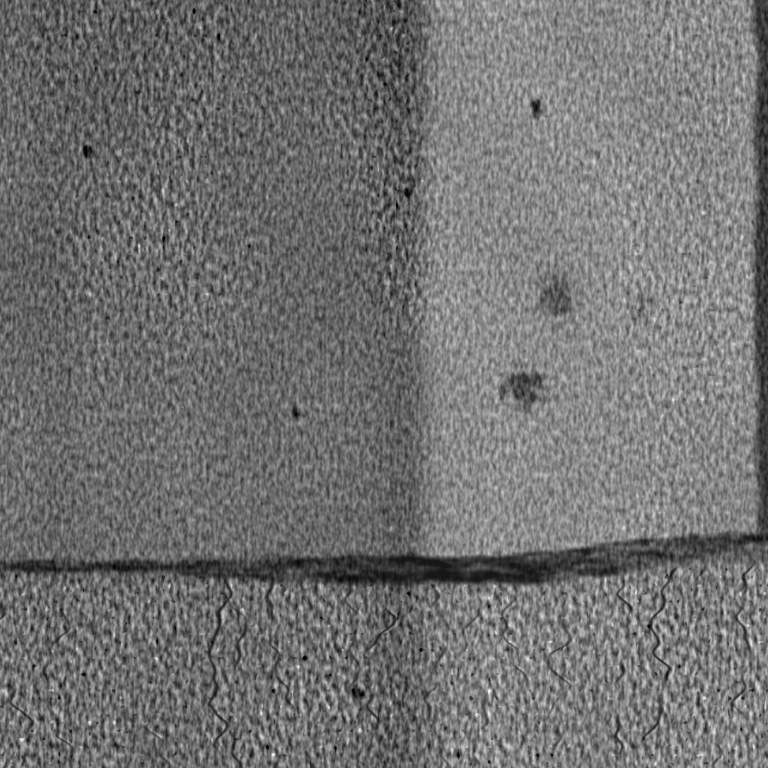
This texture is drawn by a WebGL 1 fragment shader. Its source:

```glsl
precision highp float;
// Weathered grey concrete slab with a dark joint, vertical grain, stains and cracks.

uniform vec2 u_resolution;

#define LEFT_TONE 0.405
#define RIGHT_TONE 0.545
#define LOWER_LEFT_TONE 0.425
#define LOWER_RIGHT_TONE 0.50
#define PANEL_EDGE 0.552
#define GRAIN_SCALE vec2(205.0, 88.0)
#define GRAIN_AMOUNT 0.30
#define RELIEF_AMOUNT 0.17
#define CRACK_WIDTH 0.0022
#define CRACK_COUNT 17

float hash(float n) {
  return fract(sin(n * 12.9898) * 4375.85);
}

vec2 latticeGradient(vec2 cell) {
  vec3 h = fract(cell.xyx * vec3(0.1031, 0.1030, 0.0973));
  h += dot(h, h.yzx + 33.33);
  float angle = 6.2832 * fract((h.x + h.y) * h.z);
  return vec2(cos(angle), sin(angle));
}

float gradientNoise(vec2 p) {
  vec2 i = floor(p), f = fract(p);
  vec2 w = f * f * f * (f * (f * 6.0 - 15.0) + 10.0);
  float a = dot(latticeGradient(i), f);
  float b = dot(latticeGradient(i + vec2(1.0, 0.0)), f - vec2(1.0, 0.0));
  float c = dot(latticeGradient(i + vec2(0.0, 1.0)), f - vec2(0.0, 1.0));
  float d = dot(latticeGradient(i + 1.0), f - 1.0);
  return mix(mix(a, b, w.x), mix(c, d, w.x), w.y);
}

float bump(float x, float centre, float width) {
  float d = (x - centre) / width;
  return exp(-d * d);
}

// Soft stain with a ragged outline
float stain(vec2 p, vec2 centre, vec2 radius) {
  vec2 d = (p - centre) / radius;
  float ragged = 0.8 * gradientNoise(p * vec2(85.0, 70.0));
  return 1.0 - smoothstep(0.3, 1.25, length(d) + ragged);
}

// x: dark gap, y: bright lip beside it
vec2 cracks(vec2 p) {
  vec2 sum = vec2(0.0);
  for (int k = 0; k < CRACK_COUNT; k++) {
    float id = float(k);
    float x = (id + 0.15 + 0.7 * hash(id + 3.0)) / float(CRACK_COUNT);
    x += 0.055 * gradientNoise(vec2(p.y * 9.0, id * 7.3));
    x += 0.022 * gradientNoise(vec2(p.y * 42.0, id * 5.7));
    x += (0.25 - p.y) * 0.14 * (hash(id + 9.0) - 0.35);
    float broken = smoothstep(-0.2, 0.2, gradientNoise(vec2(p.y * 19.0, id * 3.1 + 40.0)));
    float strength = broken * (0.4 + 0.6 * hash(id + 21.0));
    sum.x = max(sum.x, strength * bump(p.x, x, CRACK_WIDTH));
    sum.y = max(sum.y, strength * bump(p.x, x + 0.005, CRACK_WIDTH));
  }
  return sum;
}

void main() {
  vec2 p = gl_FragCoord.xy / u_resolution;
  float cloud = gradientNoise(p * vec2(7.0, 4.0)) + 0.5 * gradientNoise(p * vec2(19.0, 11.0));
  float wobble = 0.005 * gradientNoise(vec2(p.x * 23.0, 2.5));

  // Joint outline
  float top = 0.272 + 0.006 * smoothstep(0.2, 0.5, p.x) + 0.032 * smoothstep(0.6, 1.0, p.x) + wobble;
  float bottom = 0.252 - 0.016 * smoothstep(0.15, 0.52, p.x) + 0.026 * smoothstep(0.66, 0.95, p.x) - wobble;
  float lower = 1.0 - smoothstep(bottom - 0.004, bottom + 0.008, p.y);
  float upper = smoothstep(top - 0.006, top + 0.003, p.y);

  // Broad tones of the panels
  float panel = smoothstep(PANEL_EDGE - 0.022, PANEL_EDGE + 0.022, p.x + 0.01 * cloud);
  float tone = mix(LEFT_TONE, RIGHT_TONE, panel);
  tone += 0.02 * bump(p.y, 0.40, 0.2) * (1.0 - panel);
  tone -= 0.035 * smoothstep(0.75, 1.0, p.y) * (1.0 - panel);
  float base = mix(LOWER_LEFT_TONE, LOWER_RIGHT_TONE, smoothstep(0.5, 0.62, p.x));
  tone = mix(tone, base, lower);
  tone -= 0.045 * bump(p.x, 0.52, 0.035) + 0.025 * bump(p.x, 0.07, 0.03);
  tone += 0.045 * cloud;

  // Vertical grain, relief, pits and pale chips
  float rough = bump(p.x, 0.51, 0.055) * smoothstep(0.5, 0.7, p.y);
  rough += 0.7 * bump(p.x, 0.2, 0.16) * smoothstep(0.4, 0.7, p.y);
  rough += 0.5 * bump(p.x, 0.9, 0.08) + 0.9 * lower;
  rough = clamp(rough + 0.5 * cloud, 0.0, 1.2);
  vec2 g = p * GRAIN_SCALE;
  float fine = gradientNoise(g) + 0.6 * gradientNoise(g * vec2(1.55, 1.9) + 31.7);
  vec2 coarse = p * vec2(118.0, 72.0) + 11.3;
  float height = gradientNoise(coarse);
  float relief = height - gradientNoise(coarse + vec2(0.45, 0.12));
  float chips = gradientNoise(p * vec2(125.0, 95.0) + 71.9);
  tone += GRAIN_AMOUNT * fine * (0.8 + 0.25 * rough);
  tone += RELIEF_AMOUNT * relief * (0.4 + 1.2 * rough);
  tone += 0.22 * smoothstep(0.38, 0.58, chips) * (0.35 + rough);
  tone -= 0.25 * smoothstep(0.36, 0.58, -chips) * (0.3 + rough);

  // Stains and small pits
  float marks = 0.20 * stain(p, vec2(0.725, 0.616), vec2(0.027, 0.033));
  marks += 0.27 * stain(p, vec2(0.683, 0.496), vec2(0.030, 0.028));
  marks += 0.09 * stain(p, vec2(0.833, 0.603), vec2(0.020, 0.025));
  marks += 0.42 * stain(p, vec2(0.699, 0.857), vec2(0.007, 0.014));
  marks += 0.30 * stain(p, vec2(0.531, 0.750), vec2(0.007, 0.008));
  marks += 0.30 * stain(p, vec2(0.115, 0.802), vec2(0.006, 0.009));
  marks += 0.30 * stain(p, vec2(0.385, 0.464), vec2(0.005, 0.012));
  marks += 0.38 * stain(p, vec2(0.466, 0.098), vec2(0.008, 0.009));
  tone -= marks;

  // Cracks below the joint
  vec2 crack = cracks(p) * lower;
  tone = mix(tone, 0.07, 0.85 * crack.x) + 0.12 * crack.y * (1.0 - crack.x);

  // Horizontal joint, blackest near the middle
  float across = clamp((p.y - bottom) / (top - bottom), 0.0, 1.0);
  float streak = gradientNoise(p * vec2(17.0, 75.0)) + 0.5 * gradientNoise(p * vec2(65.0, 140.0));
  float middle = bump(p.x, 0.60, 0.13);
  float body = mix(0.62, 0.90, middle) + 0.65 * streak;
  body *= mix(1.0, smoothstep(-0.35, 0.7, across), smoothstep(0.72, 0.9, p.x));
  float joint = (1.0 - lower) * (1.0 - upper) * clamp(body, 0.0, 1.0);
  tone = mix(tone, 0.09 + 0.14 * fine * (1.0 - middle), joint);

  // Dark strip along the right side
  float side = smoothstep(0.979, 0.992, p.x + 0.012 * gradientNoise(vec2(p.y * 9.0, 6.5)));
  side *= smoothstep(top - 0.015, top + 0.01, p.y);
  tone = mix(tone, 0.17 + 0.18 * fine, 0.85 * side);

  gl_FragColor = vec4(vec3(clamp(tone, 0.02, 0.95)), 1.0);
}
```
